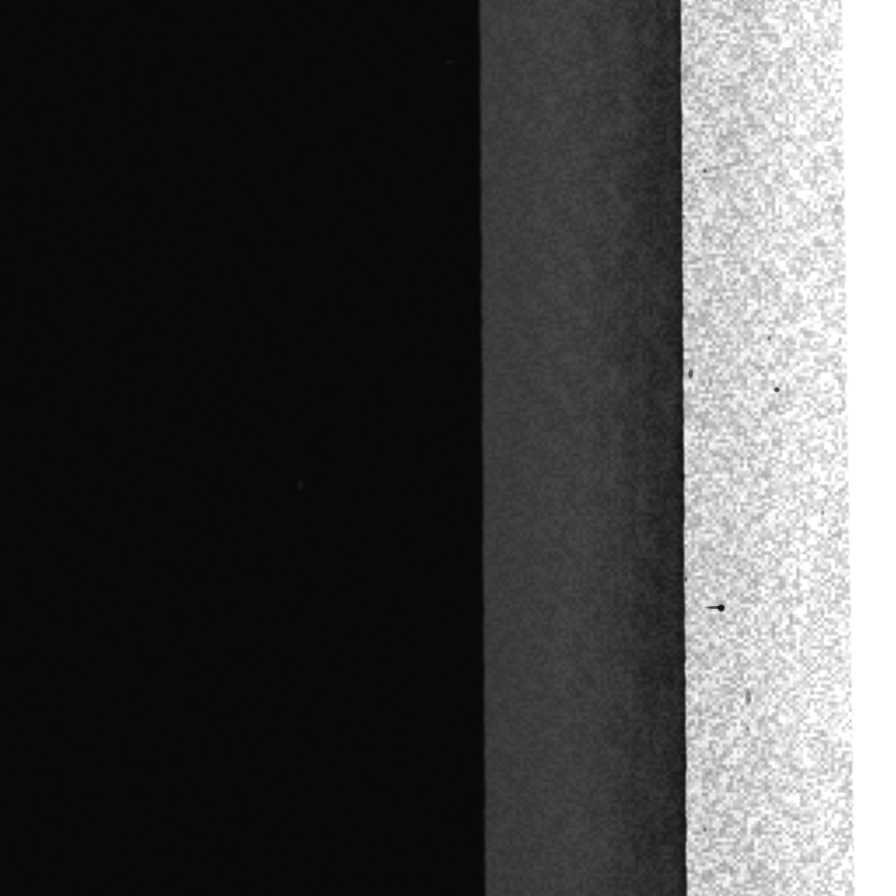
Write a WebGL 2 fragment shader that draws this texture.

```glsl
#version 300 es
precision highp float;

uniform vec2 u_resolution;
out vec4 fragColor;

// Band edges: x at the bottom, x at the top
const vec2 DARK_EDGE = vec2(0.5420, 0.5355);
const vec2 PALE_EDGE = vec2(0.7665, 0.7600);
const vec2 WHITE_EDGE = vec2(0.9535, 0.9390);
const float EDGE_SOFTNESS = 0.0022;
const float EDGE_WOBBLE = 0.0016;

// Tones
const float BLACK_TONE = 0.036;
const float GRAY_LEFT = 0.228;
const float GRAY_RIGHT = 0.165;
const float PALE_LEFT = 0.80;
const float PALE_RIGHT = 0.91;
const float WHITE_TONE = 1.0;

// Grain
const float GRAIN_CELLS = 256.0;
const float BLACK_GRAIN = 0.010;
const float GRAY_GRAIN = 0.085;
const float PALE_GRAIN = 0.42;
const float SPECK_CELLS = 44.0;
const float SPECK_CHANCE = 0.06;

float hash(vec2 p) {
    return fract(sin(dot(p, vec2(12.9898, 78.233))) * 43758.5453);
}

float valueNoise(vec2 p) {
    vec2 cell = floor(p);
    vec2 f = fract(p);
    f = f * f * (3.0 - 2.0 * f);
    float low = mix(hash(cell), hash(cell + vec2(1.0, 0.0)), f.x);
    float high = mix(hash(cell + vec2(0.0, 1.0)), hash(cell + 1.0), f.x);
    return mix(low, high, f.y);
}

// Two octaves of fine grain, centred on zero
float grain(vec2 uv) {
    float fine = valueNoise(uv * GRAIN_CELLS);
    float coarse = valueNoise(uv * GRAIN_CELLS * 0.53 + 17.3);
    return mix(fine, coarse, 0.25) - 0.5;
}

// Soft step across a slanted, slightly ragged edge
float edgeMask(vec2 uv, vec2 edge, float softness) {
    float wobble = valueNoise(vec2(edge.x * 91.0, uv.y * 75.0)) - 0.5;
    float x = mix(edge.x, edge.y, uv.y) + wobble * EDGE_WOBBLE;
    return smoothstep(-softness, softness, uv.x - x);
}

float spot(vec2 uv, vec2 center, vec2 radius) {
    return 1.0 - smoothstep(0.4, 1.3, length((uv - center) / radius));
}

// Sparse random specks, one at most per cell
float scatteredSpecks(vec2 uv) {
    vec2 cell = floor(uv * SPECK_CELLS);
    vec2 offset = 0.2 + 0.6 * vec2(hash(cell + 3.1), hash(cell + 8.7));
    float present = step(1.0 - SPECK_CHANCE, hash(cell + 21.4));
    return present * spot(uv, (cell + offset) / SPECK_CELLS, vec2(0.0022, 0.0028));
}

float blackBand(vec2 uv, float g) {
    float dust = spot(uv, vec2(0.335, 0.459), vec2(0.004, 0.006))
               + 0.6 * spot(uv, vec2(0.502, 0.931), vec2(0.006, 0.003));
    return BLACK_TONE + g * BLACK_GRAIN + 0.05 * dust;
}

float grayBand(vec2 uv, float t, float g) {
    float tone = mix(GRAY_LEFT, GRAY_RIGHT, smoothstep(0.5, 0.98, t));
    tone += 0.018 * exp(-pow((t - 0.42) / 0.22, 2.0));
    tone += 0.012 * (uv.y - 0.4);
    // Vertical streaks and mottling, stronger to the right
    float streak = valueNoise(uv * vec2(95.0, 9.0)) - 0.5;
    float mottle = valueNoise(uv * vec2(70.0, 45.0) + 5.0) - 0.5;
    tone += (0.035 * streak + 0.03 * mottle) * smoothstep(0.15, 0.75, t);
    tone += 0.018 * spot(uv, vec2(0.703, 0.30), vec2(0.003, 0.30));
    tone -= 0.05 * smoothstep(0.95, 1.0, t);
    return tone + g * GRAY_GRAIN * mix(0.7, 1.25, t);
}

float paleBand(vec2 uv, float t, float g) {
    float tone = mix(PALE_LEFT, PALE_RIGHT, smoothstep(0.0, 1.0, t));
    tone += 0.04 * (valueNoise(uv * vec2(30.0, 14.0)) - 0.5);
    tone += g * PALE_GRAIN;
    tone -= 0.28 * scatteredSpecks(uv);
    // Larger blemishes
    float blemish = spot(uv, vec2(0.805, 0.3215), vec2(0.0042, 0.0045))
                  + 0.7 * spot(uv, vec2(0.797, 0.322), vec2(0.010, 0.0018))
                  + 0.7 * spot(uv, vec2(0.867, 0.565), vec2(0.0035, 0.003))
                  + 0.4 * spot(uv, vec2(0.835, 0.221), vec2(0.004, 0.009))
                  + 0.6 * spot(uv, vec2(0.771, 0.583), vec2(0.003, 0.006));
    return mix(tone, 0.07, min(blemish, 1.0));
}

void main() {
    vec2 uv = gl_FragCoord.xy / u_resolution;
    float g = grain(uv);
    float darkX = mix(DARK_EDGE.x, DARK_EDGE.y, uv.y);
    float paleX = mix(PALE_EDGE.x, PALE_EDGE.y, uv.y);
    float whiteX = mix(WHITE_EDGE.x, WHITE_EDGE.y, uv.y);
    float grayT = clamp((uv.x - darkX) / (paleX - darkX), 0.0, 1.0);
    float paleT = clamp((uv.x - paleX) / (whiteX - paleX), 0.0, 1.0);

    // Layer the bands from left to right
    float tone = blackBand(uv, g);
    tone = mix(tone, grayBand(uv, grayT, g), edgeMask(uv, DARK_EDGE, EDGE_SOFTNESS * 1.5));
    tone = mix(tone, paleBand(uv, paleT, g), edgeMask(uv, PALE_EDGE, EDGE_SOFTNESS));
    tone = mix(tone, WHITE_TONE, edgeMask(uv, WHITE_EDGE, EDGE_SOFTNESS));
    fragColor = vec4(vec3(clamp(tone, 0.0, 1.0)), 1.0);
}
```
